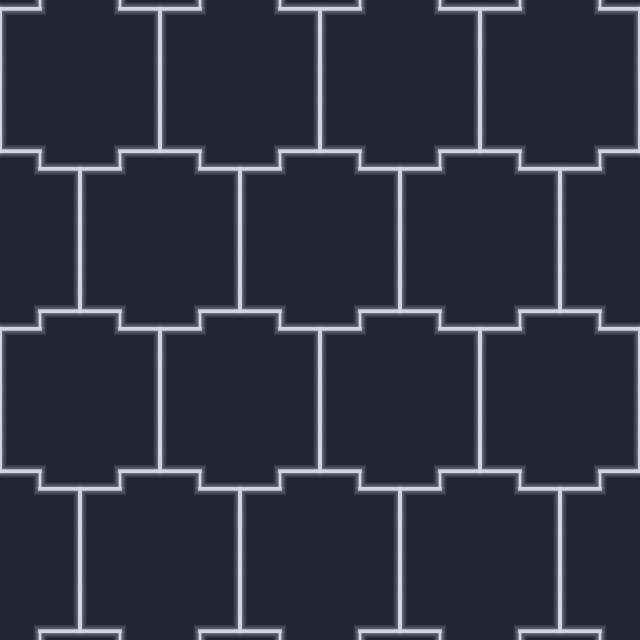
A WebGL 2 fragment shader for this pattern:

```glsl
#version 300 es
precision highp float;
// Dark interlocking stepped tiles in staggered rows, with pale glowing seams.

#define REPEATS 4.0        // tiles across and down (even, so that it wraps)
#define STEP_RISE 0.055    // half height of a step, in tiles
#define SEAM_HALF 0.0125   // half width of the upright seams
#define RAIL_HALF 0.0115   // half width of the level lines
#define RISER_HALF 0.0080  // half width of the short risers
#define GLOW_REACH 0.0445  // reach of the glow from a line centre
#define WEAR 0.06          // faint unevenness along the upright seams
#define WEAR_BANDS 40.0    // wear bands per tile
#define TILE_COLOR vec3(0.140, 0.140, 0.188)
#define GLOW_COLOR vec3(0.515, 0.520, 0.560)
#define LINE_COLOR vec3(0.830, 0.845, 0.885)

uniform vec2 u_resolution;
out vec4 outColor;

float hash(vec2 p) {
    return fract(sin(dot(p, vec2(127.1, 311.7))) * 43758.5453);
}

// Square-cornered distance to a segment, from its two axis distances.
float segmentDistance(float across, float along) {
    return max(abs(across), max(along, 0.0));
}

float stroke(float dist, float halfWidth, float pixel) {
    return clamp((halfWidth - dist) / pixel + 0.5, 0.0, 1.0);
}

void main() {
    vec2 q = gl_FragCoord.xy / u_resolution * REPEATS;
    float pixel = REPEATS / min(u_resolution.x, u_resolution.y);
    float fromMiddle = abs(fract(q.x) - 0.5);

    // Stepped border between rows, mirrored on every other row.
    float border = floor(q.y + 0.5);
    float rise = STEP_RISE * (1.0 - 2.0 * mod(border, 2.0));
    float height = q.y - border;
    float middleRail = segmentDistance(height - rise, fromMiddle - 0.25);
    float sideRail = segmentDistance(height + rise, 0.25 - fromMiddle);
    float rail = min(middleRail, sideRail);
    float riser = segmentDistance(fromMiddle - 0.25, abs(height) - STEP_RISE);

    // Upright seams, shifted by half a tile on every other row.
    float row = floor(q.y);
    float odd = mod(row, 2.0);
    float seamX = mix(fromMiddle, 0.5 - fromMiddle, odd);
    float seam = segmentDistance(seamX, abs(fract(q.y) - 0.5) - 0.5 + STEP_RISE);

    // Wrapping wear on the seams.
    float column = mod(floor(q.x + 0.5 * odd), REPEATS);
    float grain = hash(vec2(column, floor(q.y * WEAR_BANDS)));
    float seamHalf = SEAM_HALF * (1.0 + WEAR * (grain - 0.5));

    // Glow under the lines.
    float nearest = min(seam, min(rail, riser));
    float glow = clamp(1.0 - nearest / GLOW_REACH, 0.0, 1.0);
    vec3 color = mix(TILE_COLOR, GLOW_COLOR, glow);

    float line = max(stroke(rail, RAIL_HALF, pixel), stroke(riser, RISER_HALF, pixel));
    line = max(line, stroke(seam, seamHalf, pixel) * (1.0 - WEAR * 0.5 * grain));
    outColor = vec4(mix(color, LINE_COLOR, line), 1.0);
}
```
